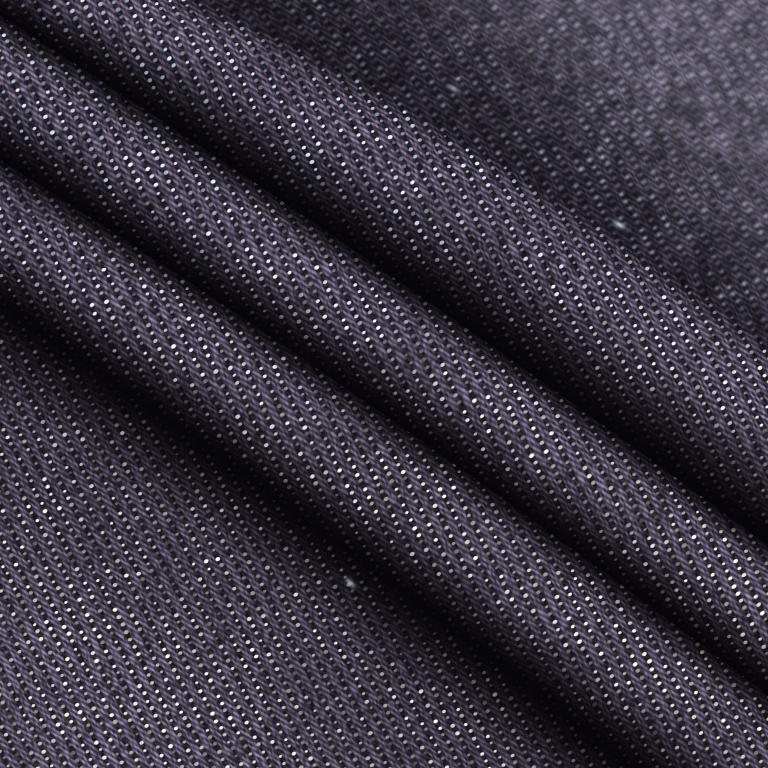
Reproduce this texture procedurally as a Shadertoy shader.

```glsl
// Dark twill cloth gathered into diagonal rolls, with a defocused sheet behind.
// Quadratic curves place the creases; each band between them gets a roll-shaped
// light profile, and steep columns of pale stitches between ribs form the weave.

#define STITCH_PITCH 0.0108
#define COLUMN_PITCH 0.0168
#define STAGGER 0.5
#define STITCH_SIZE vec2(0.0022, 0.0028)
#define ROLL_BEND 0.003
#define BACK_BLUR 0.0034
#define CLOTH_COLOR vec3(0.292, 0.268, 0.328)
#define SHADOW_COLOR vec3(0.024, 0.018, 0.032)
#define COOL_LIGHT vec3(0.88, 0.94, 1.0)
#define WARM_LIGHT vec3(1.0, 0.97, 0.95)

const float TAU = 6.2831853;
const vec2 ALONG = vec2(0.47, -0.883);   // direction of the stitch columns
const vec2 ACROSS = vec2(0.883, 0.47);
const vec2 ROLL_NORMAL = vec2(0.56, 0.83);

float hash(vec2 p) {
    return fract(sin(dot(p, vec2(127.1, 311.7))) * 43758.5453);
}

float noise(vec2 p) {
    vec2 i = floor(p), f = fract(p);
    f = f * f * (3.0 - 2.0 * f);
    return mix(mix(hash(i), hash(i + vec2(1, 0)), f.x),
               mix(hash(i + vec2(0, 1)), hash(i + vec2(1, 1)), f.x), f.y);
}

// Height of a crease: start, slope and curvature
float crease(float x, vec3 k) {
    return k.x - x * (k.y + x * k.z);
}

// Twill weave under a given light; blur is in canvas units
vec3 twill(vec2 p, float light, float blur, vec3 tint) {
    p += 0.003 * (vec2(noise(p * 18.0), noise(p * 18.0 + 40.0)) - 0.5);
    float c = dot(p, ACROSS) / COLUMN_PITCH;
    float column = floor(c);
    float side = fract(c) - 0.5;
    float a = dot(p, ALONG) / STITCH_PITCH + STAGGER * column;
    vec2 cell = vec2(column, floor(a));
    float rnd = hash(cell);
    float sharp = 1.0 - smoothstep(0.0, 0.005, blur);

    // Slanted strands on ribs, with grooves where the stitches sit
    float strand = 0.5 + 0.5 * cos(TAU * (a + (STAGGER - 3.0) * side));
    float rib = smoothstep(0.05, 0.36, abs(side));
    float fiber = noise(vec2(dot(p, ALONG) * 190.0, dot(p, ACROSS) * 430.0));
    float relief = (0.36 + 0.64 * rib) * (0.55 + 0.45 * strand) * (0.5 + fiber);
    vec3 color = CLOTH_COLOR * light * mix(0.66, relief * 1.4, sharp);

    // Pale stitch in each lattice cell
    vec2 jitter = vec2(0.26, 0.12) * (vec2(rnd, hash(cell + 17.0)) - 0.5);
    vec2 q = (vec2(fract(a) - 0.5, side) - jitter) * vec2(STITCH_PITCH, COLUMN_PITCH);
    vec2 size = STITCH_SIZE * (0.72 + 0.45 * hash(cell + 5.0));
    float d = (length(q / size) - 1.0) * size.x;
    float edge = 0.5 / iResolution.y + 0.0003 + blur;
    float stitch = 1.0 - smoothstep(-edge, edge, d);
    float patches = 0.65 + 0.65 * noise(p * 19.0);
    float glint = (0.42 + 0.7 * rnd) * patches * pow(light, 0.7);
    return mix(color, tint * min(glint, 1.0), stitch * mix(0.25, 1.0, sharp));
}

// Light over one roll: dark top edge, lit crest, long fall into the next crease
float rollLight(float t) {
    return smoothstep(-0.06, 0.25, t) * (1.0 - smoothstep(0.42, 1.0, t));
}

// Small stray fibre
float lint(vec2 p, vec2 center, float angle) {
    vec2 q = p - center;
    float s = sin(angle), c = cos(angle);
    q = vec2(c * q.x + s * q.y, c * q.y - s * q.x) / vec2(0.008, 0.0035);
    return exp(-dot(q, q));
}

void mainImage(out vec4 fragColor, in vec2 fragCoord) {
    vec2 uv = fragCoord / iResolution.xy;
    float ridge = crease(uv.x, vec3(1.10, 0.35, 0.20));
    float upper = crease(uv.x, vec3(0.98, 0.64, 0.05));
    float middle = crease(uv.x, vec3(0.792, 0.63, 0.067));
    float lower = crease(uv.x, vec3(0.60, 0.68, 0.065));
    vec3 tint = mix(WARM_LIGHT, COOL_LIGHT, smoothstep(0.25, 0.85, uv.y));

    // Front cloth: three rolls, then the open panel at the lower left
    float light, t, band;
    if (uv.y > middle) {
        bool first = uv.y > upper;
        t = first ? (ridge - uv.y) / (ridge - upper) : (upper - uv.y) / (upper - middle);
        light = rollLight(first ? t + 0.10 * (1.0 - t) : t);
        band = first ? 0.0 : 1.0;
    } else if (uv.y > lower) {
        t = (middle - uv.y) / (middle - lower);
        light = rollLight(t) * 0.94;
        band = 2.0;
    } else {
        float depth = lower - uv.y;
        t = 0.0;
        light = smoothstep(-0.015, 0.14, depth) * (0.82 + 0.28 * smoothstep(0.1, 0.5, depth));
        band = 3.0;
    }
    light *= 0.93 + 0.14 * noise(uv * 6.0);
    vec2 cloth = uv - ROLL_NORMAL * (ROLL_BEND * sin(TAU * t) + 0.0067 * band);
    vec3 color = SHADOW_COLOR + twill(cloth, light, 0.0, tint);

    // Defocused sheet beyond the ridge, brighter toward the far corner
    float rise = uv.y - ridge;
    float far = smoothstep(-0.02, 0.36, rise + 0.12 * (uv.x - 0.6));
    float mottle = noise(vec2(dot(uv, ACROSS) * 110.0, dot(uv, ALONG) * 80.0));
    float backLight = (0.42 + 0.72 * far) * (0.62 + 0.76 * mottle);
    vec3 back = twill(uv, backLight, BACK_BLUR * (0.5 + 0.5 * far), COOL_LIGHT);
    back += vec3(0.07, 0.075, 0.075) * far + SHADOW_COLOR;
    color = mix(color, back, smoothstep(-0.012, 0.016, rise));

    // Stray fibres
    float fluff = 0.55 * lint(uv, vec2(0.59, 0.885), -0.5)
                + 0.75 * lint(uv, vec2(0.807, 0.707), -0.5)
                + 0.60 * lint(uv, vec2(0.456, 0.241), -0.8);
    color = mix(color, COOL_LIGHT, fluff);
    fragColor = vec4(clamp(color, 0.0, 1.0), 1.0);
}
```
